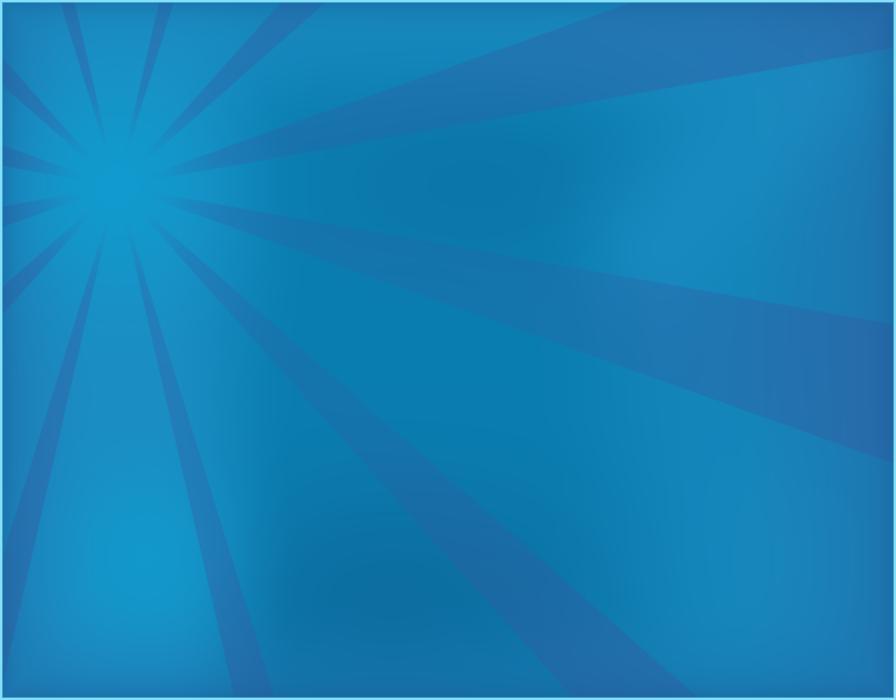
This background is drawn by a Shadertoy shader. Its source:

```glsl
// A blue panel with twelve darker rays fanning out from a glow at upper left.
// Soft colour pools are blended over a base tone, the rays repeat by angle,
// and a shaded rim with a thin pale frame closes the canvas.

const vec2 SIZE = vec2(1.28, 1.0);
const vec2 HUB = vec2(0.167, 0.734);
const float RAY_STEP = radians(30.0);

const vec3 BASE = vec3(0.04, 0.49, 0.69);
const vec3 AZURE = vec3(0.105, 0.55, 0.76);
const vec3 BRIGHT = vec3(0.06, 0.61, 0.81);
const vec3 DEEP = vec3(0.05, 0.42, 0.62);
const vec3 DUSK = vec3(0.125, 0.46, 0.69);
const vec3 RAY = vec3(0.21, 0.35, 0.63);
const vec3 RIM = vec3(0.09, 0.36, 0.58);
const vec3 FRAME = vec3(0.51, 0.88, 0.985);

// Soft elliptical pool, 1 at its centre
float pool(vec2 p, vec2 centre, vec2 radius) {
    vec2 q = (p - centre) / radius;
    return exp(-dot(q, q));
}

// Soft band around the segment from a to b
float streak(vec2 p, vec2 a, vec2 b, float width) {
    vec2 ab = b - a;
    float t = clamp(dot(p - a, ab) / dot(ab, ab), 0.0, 1.0);
    float d = length(p - a - ab * t) / width;
    return exp(-d * d);
}

// Repeated wedges, wider towards the horizontal
float rays(vec2 q, float pixel) {
    float r = length(q);
    float angle = atan(q.y, q.x);
    float offset = abs(mod(angle, RAY_STEP) - 0.5 * RAY_STEP);
    float c = q.x / max(r, 0.0001);
    float halfWidth = radians(1.9 + 3.1 * c * c);
    float inside = smoothstep(-pixel, pixel, (halfWidth - offset) * r);
    return inside * smoothstep(0.03, 0.17, r);
}

vec3 background(vec2 p) {
    vec3 col = BASE;
    // Broad tones along the sides
    col = mix(col, AZURE, 0.75 * smoothstep(0.78, 0.98, p.y));
    col = mix(col, AZURE, 0.5 * smoothstep(0.75, 1.0, p.x));
    col = mix(col, DEEP, 0.85 * pool(p, vec2(0.56, 0.14), vec2(0.29, 0.17)));
    col = mix(col, DEEP, 0.4 * pool(p, vec2(0.68, 0.735), vec2(0.22, 0.11)));
    col = mix(col, AZURE, 1.0 - smoothstep(0.22, 0.43, p.x));
    // Dusky outer edges
    col = mix(col, DUSK, 0.8 * smoothstep(1.02, 1.27, p.x));
    col = mix(col, DUSK, 0.45 * (1.0 - smoothstep(0.0, 0.15, p.x)));
    col = mix(col, DUSK, 0.4 * (1.0 - smoothstep(0.0, 0.15, p.y)));
    // Bright pools and the diagonal sheen
    col = mix(col, BRIGHT, 0.9 * pool(p, HUB, vec2(0.16)));
    col = mix(col, BRIGHT, 0.75 * pool(p, vec2(0.21, 0.205), vec2(0.12, 0.13)));
    col = mix(col, AZURE, 0.65 * streak(p, vec2(1.16, 0.88), vec2(0.94, 0.65), 0.1));
    col = mix(col, AZURE, 0.4 * pool(p, vec2(1.09, 0.2), vec2(0.13, 0.18)));
    return col;
}

void mainImage(out vec4 fragColor, in vec2 fragCoord) {
    vec2 p = fragCoord / iResolution.xy * SIZE;
    float pixel = 1.0 / iResolution.y;
    vec3 col = background(p);

    // Rays, fainter over the middle
    float strength = mix(0.42, 0.2, pool(p, vec2(0.6, 0.55), vec2(0.42, 0.38)));
    col = mix(col, RAY, strength * rays(p - HUB, pixel));

    // Shaded rim and thin frame
    vec2 gap = min(p, SIZE - p);
    float edge = min(gap.x, gap.y);
    col = mix(col, RIM, 0.5 * exp(-edge / 0.02));
    col = mix(FRAME, col, smoothstep(-0.5 * pixel, 0.5 * pixel, edge - 0.0035));

    fragColor = vec4(col, 1.0);
}
```
